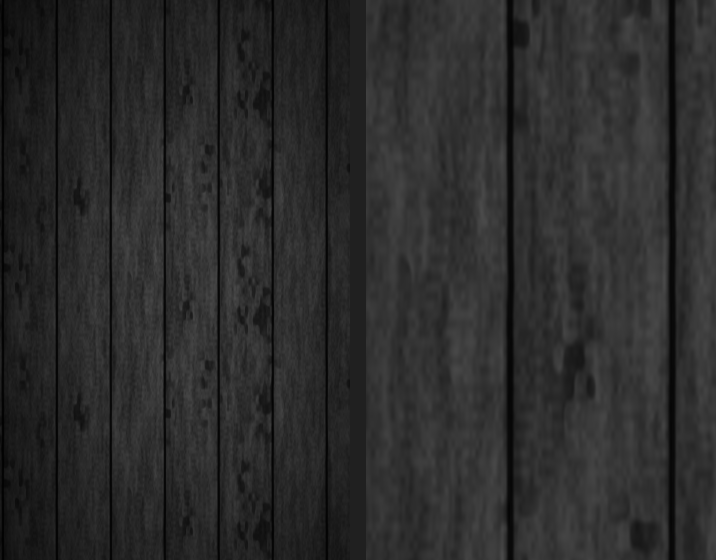
Left: the whole. Right: its middle third, enlarged.
Reproduce this texture procedurally as a Shadertoy shader.

```glsl
// Dark charcoal vertical wood planks with weathered grain, grooves and a soft vignette.

const float PLANK_WIDTH = 0.1542;   // fraction of canvas width
const float FIRST_GROOVE = 0.0083;
const float GRAIN_PERIOD = 0.385;   // grain repeats along the height

float hash(vec2 p) {
    return fract(sin(dot(p, vec2(127.1, 311.7))) * 43758.5453);
}

// Value noise that repeats every `rows` cells vertically.
float noise(vec2 p, float rows) {
    vec2 i = floor(p), f = fract(p);
    f = f * f * (3.0 - 2.0 * f);
    float y0 = mod(i.y, rows), y1 = mod(i.y + 1.0, rows);
    float low  = mix(hash(vec2(i.x, y0)), hash(vec2(i.x + 1.0, y0)), f.x);
    float high = mix(hash(vec2(i.x, y1)), hash(vec2(i.x + 1.0, y1)), f.x);
    return mix(low, high, f.y);
}

// Noise with `columns` cells across the canvas and `rows` per grain period.
float streaks(vec2 p, float columns, float rows) {
    return noise(p * vec2(columns, rows), rows);
}

// Relative brightness of the wood fibres, centred on 1.
float woodGrain(vec2 p) {
    vec2 q = p;
    q.x += 0.010 * (streaks(p, 14.0, 5.0) - 0.5);
    q.x += 0.003 * (streaks(p, 60.0, 24.0) - 0.5);
    float grain = 0.22 * (streaks(q, 28.0, 2.0) - 0.5)
                + 0.30 * (streaks(q, 75.0, 4.0) - 0.5)
                + 0.34 * (streaks(q, 150.0, 13.0) - 0.5);
    float pores = 0.26 * (streaks(q + 3.7, 260.0, 70.0) - 0.5);
    return 1.0 + grain + pores;
}

// Dark splintered flecks, gathered in sparse patches.
float wear(vec2 p) {
    float patches = smoothstep(0.60, 0.88, streaks(p + 5.3, 19.0, 4.0));
    float flecks = smoothstep(0.42, 0.75, streaks(p + 9.1, 95.0, 22.0));
    return patches * flecks;
}

// Brightness factor near a groove; d is the signed distance to its centre.
float grooveShade(float d) {
    float core = 1.0 - smoothstep(0.0012, 0.0048, abs(d));
    float shadow = exp(-abs(d) / 0.009);
    float lip = exp(-pow((d + 0.0075) / 0.0022, 2.0));
    return (1.0 - 0.78 * core) * (1.0 - 0.32 * shadow) + 0.16 * lip;
}

float vignette(vec2 uv) {
    vec2 d = uv - vec2(0.58, 0.47);
    return exp(-1.9 * dot(d, d));
}

void mainImage(out vec4 fragColor, in vec2 fragCoord) {
    vec2 uv = fragCoord / iResolution.xy;

    // Plank index and signed distance to the nearest groove
    float across = (uv.x - FIRST_GROOVE) / PLANK_WIDTH;
    float plank = floor(across);
    float grooveDist = (across - floor(across + 0.5)) * PLANK_WIDTH;
    grooveDist += 0.0012 * (streaks(uv, 9.0, 40.0) - 0.5);

    // Each plank shifts its grain and varies slightly in tone
    float seed = hash(vec2(plank, 4.0));
    vec2 grainPos = vec2(uv.x + 0.37 * plank, uv.y / GRAIN_PERIOD + seed);
    float tone = 0.222 * (0.95 + 0.10 * seed);

    tone *= woodGrain(grainPos);
    tone *= 1.0 - 0.50 * wear(grainPos);
    tone *= grooveShade(grooveDist) * vignette(uv);

    fragColor = vec4(vec3(clamp(tone, 0.0, 1.0)), 1.0);
}
```
